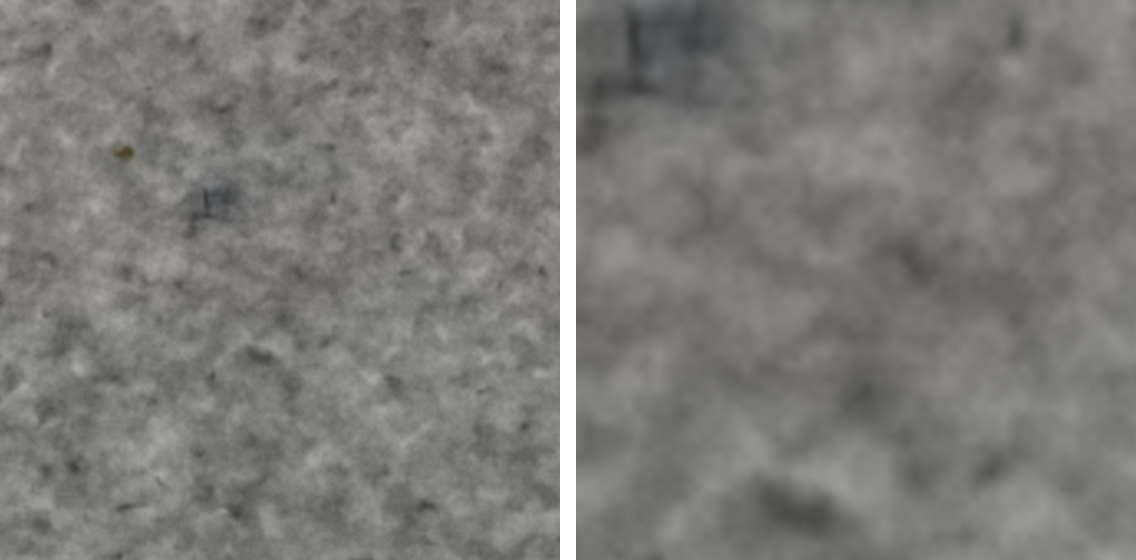
Left, the full canvas; right, a detail of the centre.
Give the GLSL for this texture, as a Shadertoy shader.

```glsl
// Worn grey stone seen close up: soft mottling built from layered value noise,
// with scattered pale grains, dark pits, one sooty blot and a brown fleck.
// Grains are jittered ellipses, one per grid cell, warped by noise.

float hash(vec2 p) {
    vec3 q = fract(p.xyx * 0.1031);
    q += dot(q, q.yzx + 33.33);
    return fract((q.x + q.y) * q.z);
}

// Value noise centred on zero
float noise(vec2 p) {
    vec2 cell = floor(p), f = fract(p);
    f = f * f * (3.0 - 2.0 * f);
    float low = mix(hash(cell), hash(cell + vec2(1, 0)), f.x);
    float high = mix(hash(cell + vec2(0, 1)), hash(cell + vec2(1, 1)), f.x);
    return mix(low, high, f.y) - 0.5;
}

mat2 rotate(float a) {
    return mat2(cos(a), sin(a), -sin(a), cos(a));
}

// Soft elliptical grains; size is a fraction of the cell
float grains(vec2 p, float cells, float density, float size, float stretch, float seed) {
    p *= cells;
    vec2 home = floor(p);
    float total = 0.0;
    for (int y = -1; y <= 1; y++) {
        for (int x = -1; x <= 1; x++) {
            vec2 cell = home + vec2(x, y);
            vec2 key = cell + seed;
            if (hash(key + 7.3) > density) continue;
            vec2 centre = cell + vec2(hash(key), hash(key + 19.7));
            vec2 d = rotate((hash(key + 41.1) - 0.5) * 1.4) * (p - centre);
            d.x /= stretch;
            float radius = size * mix(0.6, 1.3, hash(key + 63.9));
            float strength = mix(0.3, 1.0, pow(hash(key + 87.2), 2.0));
            total += strength * exp(-dot(d, d) / (radius * radius));
        }
    }
    return total;
}

void mainImage(out vec4 fragColor, in vec2 fragCoord) {
    vec2 uv = fragCoord / iResolution.y;

    // Ragged outlines for every feature
    vec2 warp = vec2(noise(uv * 48.0 + 11.0), noise(uv * 48.0 + 57.0));
    vec2 p = uv + 0.016 * warp;

    // Mottling from broad clouds down to fine grit
    float tone = 0.485;
    tone += 0.05 * noise(uv * 7.0 + 3.0);
    tone += 0.11 * noise(rotate(0.5) * p * 21.0 + 31.0);
    tone += 0.13 * noise(rotate(-0.4) * p * vec2(34.0, 42.0) + 71.0);
    tone += 0.07 * noise(rotate(0.9) * uv * 84.0 + 15.0);
    tone += 0.035 * noise(uv * 170.0 + 95.0);

    // Pale grains lie flat, dark pits are rounder
    tone += 0.13 * grains(p, 15.0, 0.45, 0.2, 1.7, 120.0);
    tone -= 0.17 * grains(p, 17.0, 0.5, 0.2, 1.2, 240.0);
    tone -= 0.1 * grains(p, 6.0, 0.2, 0.16, 1.1, 360.0);

    // Sooty blot: a wide stain with an upright crack and a flat foot
    vec2 b = p - vec2(0.37, 0.64);
    float stain = exp(-dot(b - vec2(0.02, 0.005), b - vec2(0.02, 0.005)) / 0.0018);
    float crack = exp(-dot(b * vec2(110.0, 34.0), b * vec2(110.0, 34.0)));
    vec2 foot = (b + vec2(0.0, 0.028)) * vec2(20.0, 110.0);
    tone -= 0.12 * stain + 0.19 * crack + 0.13 * exp(-dot(foot, foot));

    // Warm grey above, faintly green grey below
    vec3 tint = mix(vec3(0.995, 1.004, 0.975), vec3(1.016, 0.996, 0.974), smoothstep(0.3, 0.9, uv.y + 0.5 * noise(uv * 4.0)));
    tint = mix(tint, vec3(0.96, 0.99, 1.03), 0.8 * stain);
    vec3 color = max(tone, 0.1) * tint;

    // Brown fleck
    vec2 fleck = rotate(0.6) * (p - vec2(0.224, 0.723)) * vec2(1.0, 1.8);
    color = mix(color, vec3(0.25, 0.2, 0.09), 0.85 * exp(-dot(fleck, fleck) / 0.0004));

    fragColor = vec4(color, 1.0);
}
```
